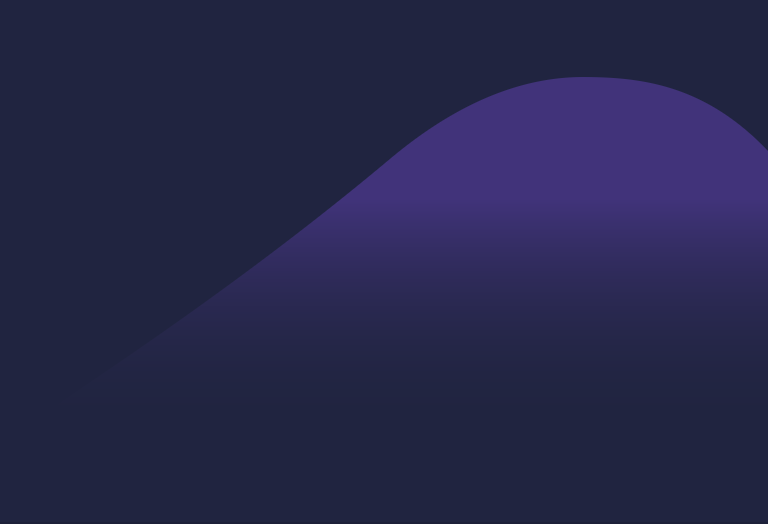
A WebGL 2 fragment shader for this background:

```glsl
#version 300 es
precision highp float;

uniform vec2 u_resolution;
out vec4 outColor;

#define NIGHT vec3(0.126, 0.142, 0.250)
#define VIOLET vec3(0.253, 0.200, 0.478)
#define FADE_TOP 0.619
#define FADE_BOTTOM 0.181
#define SHOULDER vec2(0.508, 0.697)
#define CREST vec2(0.759, 0.853)
#define SHOULDER_SLOPE 1.229
#define BASE_LINE 0.004

// Cubic Hermite curve through two points with given slopes
float hermite(float x, vec2 a, vec2 b, float slopeA, float slopeB) {
  float width = b.x - a.x;
  float t = (x - a.x) / width;
  float s = 1.0 - t;
  return a.y * s * s * (1.0 + 2.0 * t) + b.y * t * t * (3.0 - 2.0 * t)
       + width * t * s * (slopeA * s - slopeB * t);
}

// Hill outline: long ramp, rounded rise, falling right side
float hillHeight(float x) {
  if (x < SHOULDER.x)
    return hermite(x, vec2(0.0, 0.156), SHOULDER, 0.966, SHOULDER_SLOPE);
  if (x < CREST.x)
    return hermite(x, SHOULDER, CREST, SHOULDER_SLOPE, 0.0);
  return hermite(x, CREST, vec2(1.0, 0.712), 0.0, -1.536);
}

void main() {
  vec2 uv = gl_FragCoord.xy / u_resolution;
  vec2 pixel = 1.0 / u_resolution;

  // Smooth coverage, widened where the outline is steep
  float height = hillHeight(uv.x);
  float rise = hillHeight(uv.x + 0.5 * pixel.x) - hillHeight(uv.x - 0.5 * pixel.x);
  float edge = length(vec2(rise, pixel.y));
  float hill = clamp((height - uv.y) / edge + 0.5, 0.0, 1.0);

  // Violet fill dissolving downward into the night
  float fade = clamp((uv.y - FADE_BOTTOM) / (FADE_TOP - FADE_BOTTOM), 0.0, 1.0);
  vec3 color = mix(NIGHT, VIOLET, hill * fade * fade);

  // Faint darker line along the bottom
  float base = clamp((BASE_LINE - uv.y) / pixel.y + 0.5, 0.0, 1.0);
  color *= 1.0 - 0.1 * base;

  outColor = vec4(color, 1.0);
}
```
